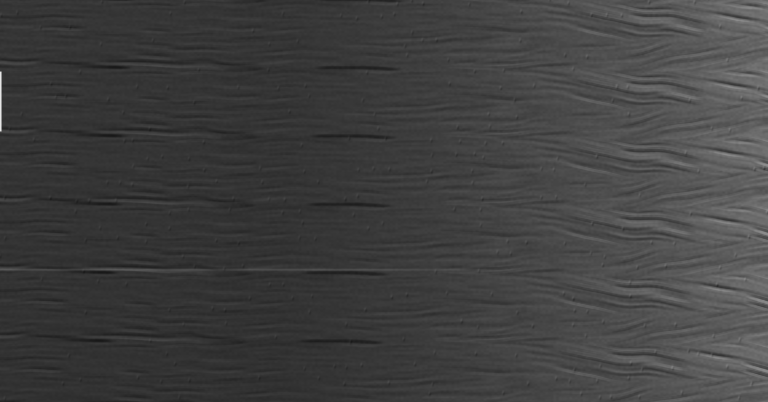
This texture is drawn by a Shadertoy shader. Its source:

```glsl
#define PERIOD 0.17
#define SEAM_HEIGHT 0.839
#define DARK_TONE 0.197
#define LIGHT_GAIN 0.2
#define BEND 2.4
#define RELIEF 0.36
#define FINE_GRAIN 0.09
#define TAU 6.2831853

float hash(vec2 p) {
    vec3 q = fract(p.xyx * 0.1031);
    q += dot(q, q.yzx + 33.33);
    return fract((q.x + q.y) * q.z);
}

// Value noise that repeats vertically after the given number of rows
float noise(vec2 p, float rows) {
    vec2 i = floor(p), f = fract(p);
    f = f * f * (3.0 - 2.0 * f);
    float low = mod(i.y, rows), high = mod(i.y + 1.0, rows);
    return mix(mix(hash(vec2(i.x, low)), hash(vec2(i.x + 1.0, low)), f.x),
               mix(hash(vec2(i.x, high)), hash(vec2(i.x + 1.0, high)), f.x), f.y);
}

float bump(float x, float center, float width) {
    float d = (x - center) / width;
    return exp(-d * d);
}

// Distance to a height inside the repeating band, in -0.5 to 0.5
float wrapped(float c) {
    return fract(c + 0.5) - 0.5;
}

// Depth of the long cuts along the grain
float cuts(vec2 g) {
    float wide = noise(vec2(g.x * 5.0, g.y * 10.0), 10.0);
    float thin = noise(vec2(g.x * 9.0 + 31.0, g.y * 19.0), 19.0);
    return 0.6 * smoothstep(0.5, 0.85, wide) + smoothstep(0.5, 0.85, thin);
}

// Surface height: cuts where the mask allows, faint fibres elsewhere
float surface(vec2 g, float mask) {
    float fibre = noise(vec2(g.x * 17.0 + 7.0, g.y * 24.0), 24.0);
    return 0.3 * fibre - mask * cuts(g);
}

float emboss(vec2 g, float mask) {
    vec2 e = vec2(0.003, 0.022);
    return surface(g - e, mask) - surface(g + e, mask);
}

// Small raised pores, lit from above
float pores(vec2 p) {
    vec2 q = p / 0.035, cell = floor(q);
    float pick = hash(cell + 71.0);
    vec2 center = 0.25 + 0.5 * vec2(hash(cell + 13.0), hash(cell + 47.0));
    vec2 d = (q - cell - center) * vec2(11.0, 7.0);
    return step(0.8, pick) * (d.y - d.x) * exp(-dot(d, d));
}

void mainImage(out vec4 fragColor, in vec2 fragCoord) {
    vec2 uv = fragCoord / iResolution.xy;
    vec2 p = fragCoord / iResolution.y;
    float u = uv.x;

    // Repeating bands, slightly slanted and wavy
    float x = p.x - 0.06 * p.y;
    float wave = 0.16 * (noise(vec2(x * 4.0, 0.5), 8.0) - 0.5)
               + 0.06 * (noise(vec2(x * 13.0, 3.5), 8.0) - 0.5);
    float c = fract((p.y - SEAM_HEIGHT) / PERIOD + wave);

    // Grain lines converge into arrows toward the right
    float reach = max(u - 0.5, 0.0);
    float bend = BEND * reach * reach;
    float upper = smoothstep(-0.4, 0.4, sin(TAU * (c - 0.43)));
    vec2 falling = vec2(x, c + bend);
    vec2 rising = vec2(x + 9.0, c - bend);

    // Places where the cuts gather
    float right = smoothstep(0.58, 0.85, u);
    float left = 1.0 - right;
    float seam = bump(wrapped(c), 0.0, 0.09);
    float second = bump(wrapped(c - 0.5), 0.0, 0.1) * (1.0 - smoothstep(0.25, 0.5, u));
    float patches = smoothstep(0.55, 0.85, noise(vec2(x * 3.0 + 5.0, c * 4.0), 4.0));
    float mask = 0.08 + left * (0.75 * seam + 0.45 * second + 0.3 * patches)
               + right * mix(0.25, 0.6, upper);

    // Relief of both grain directions
    float relief = mix(emboss(rising, mask), emboss(falling, mask), upper);
    float depth = mask * mix(cuts(rising), cuts(falling), upper);

    // Short ripples near the start of the arrows
    float zone = bump(u, 0.68, 0.05) * bump(c, 0.42, 0.25);
    float ripple = noise(vec2(x * 14.0, c * 16.0), 16.0) - 0.5;

    // Light rising to the right, shaded by the surface
    float glow = pow(clamp((u - 0.35) / 0.65, 0.0, 1.0), 1.5);
    float tone = DARK_TONE + LIGHT_GAIN * glow + 0.016 * (uv.y - 0.5);
    float shade = RELIEF * relief - 0.14 * depth + 0.03;
    shade += 0.35 * zone * ripple + 0.3 * pores(vec2(x, p.y));
    shade += 0.05 * right * cos(TAU * (c - 0.75));
    shade += FINE_GRAIN * (noise(p * vec2(150.0, 190.0), 512.0) - 0.5);
    tone *= 1.0 + shade;

    // Faint horizontal scratch and pale mark on the left edge
    float scratch = bump(uv.y, 0.329, 0.003) * (1.0 - smoothstep(0.45, 0.68, u));
    tone += 0.09 * scratch;
    float mark = (1.0 - smoothstep(0.001, 0.003, u))
               * smoothstep(0.671, 0.675, uv.y) * (1.0 - smoothstep(0.82, 0.824, uv.y));
    tone = mix(tone, 0.9, mark);

    fragColor = vec4(vec3(clamp(tone, 0.0, 1.0)), 1.0);
}
```
